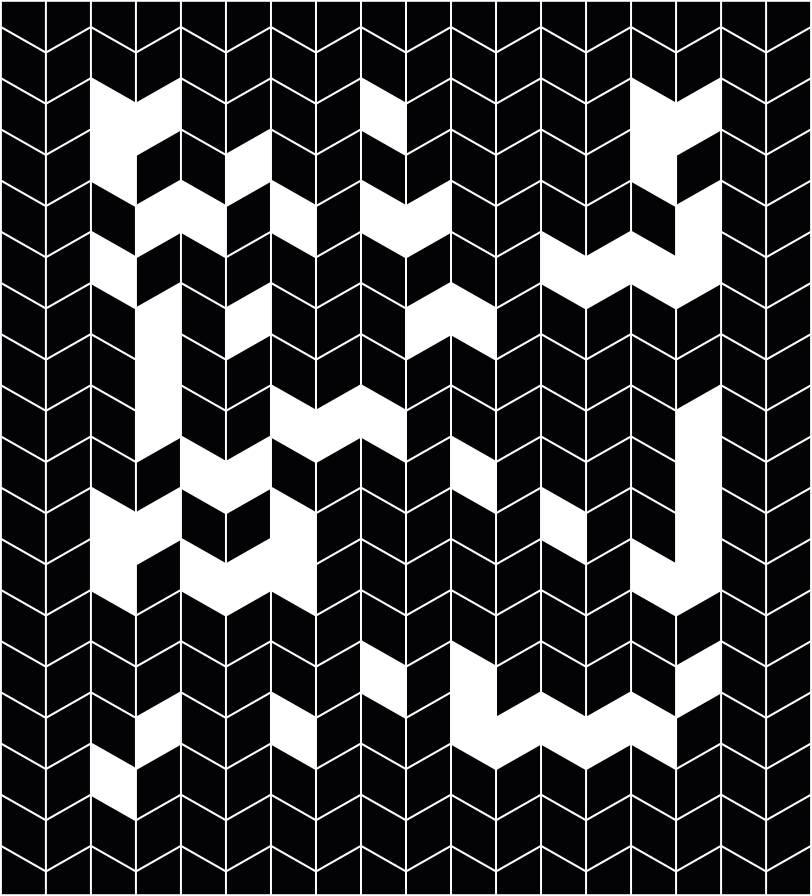
A WebGL 1 fragment shader for this pattern:

```glsl
precision highp float;
// Black chevron tiling: 18 columns of slanted parallelograms with thin white
// outlines, some tiles filled white. A folded x shears the row coordinate,
// and a hash per tile chooses the fills inside a plain black margin.
uniform vec2 u_resolution;

float hash(vec2 cell) {
  return fract(sin(dot(cell, vec2(12.99, 78.23))) * 43758.5);
}

// 1 inside a stroke of the given half width, smoothed over one pixel
float stroke(float dist, float halfWidth, float pixel) {
  return clamp((halfWidth - dist) / pixel + 0.5, 0.0, 1.0);
}

// Distance from t to the nearest whole number
float toInteger(float t) {
  return 0.5 - abs(fract(t) - 0.5);
}

// 1 for the tiles filled white; the outer filled columns are denser
float filledTile(vec2 cell) {
  vec2 inside = step(vec2(1.5, 0.5), cell) * step(cell, vec2(15.5, 14.5));
  float outer = step(5.5, abs(cell.x - 8.5));
  float density = mix(0.24, 0.45, outer);
  return inside.x * inside.y * step(hash(cell), density);
}

void main() {
  // One unit is a column width; y runs downward from the top edge
  float pixel = 18.04 / u_resolution.x;
  float height = u_resolution.y * pixel;
  vec2 p = vec2(gl_FragCoord.x * pixel - 0.02, height - gl_FragCoord.y * pixel);

  // Rows slope down on even columns and up on odd ones
  float fold = 1.0 - abs(mod(p.x, 2.0) - 1.0);
  float row = (p.y - 0.6) / 1.137 - 0.5 * fold;
  vec2 cell = floor(vec2(p.x, row));

  // Column lines, slanted row lines and the top and bottom border
  float upright = stroke(toInteger(p.x), 0.022, pixel);
  float slanted = stroke(toInteger(row) * 0.988, 0.023, pixel);
  float border = stroke(min(p.y, height - p.y), 0.04, pixel);

  float white = max(max(upright, slanted), max(border, filledTile(cell)));
  gl_FragColor = vec4(mix(vec3(0.01, 0.01, 0.02), vec3(1.0), white), 1.0);
}
```
